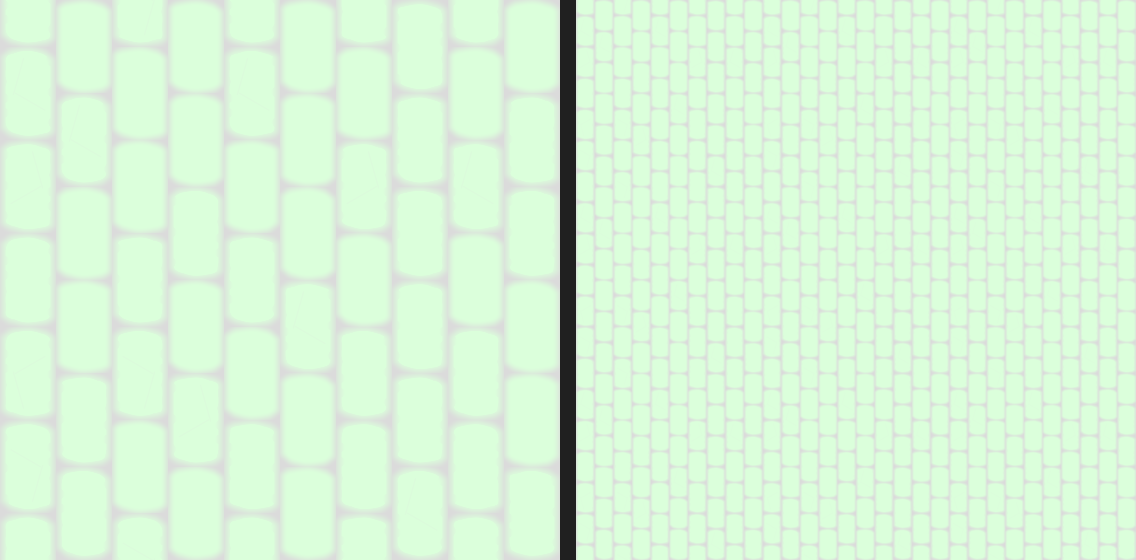
Left, the tile; right, the same tile 3 across and 3 down.
This texture is drawn by a Shadertoy shader. Its source:

```glsl
// Pale green upright bricks in staggered columns, with soft grey joints, chipped sides and faint cracks.

float hash(vec2 p) {
    return fract(sin(dot(p, vec2(12.9898, 78.233))) * 43758.5453);
}

float segmentDistance(vec2 p, vec2 a, vec2 b) {
    vec2 along = b - a;
    return length(p - a - along * clamp(dot(p - a, along) / dot(along, along), 0.0, 1.0));
}

// Depth of the sparse triangular chips along one side at height y
float chipDepth(float y, float side) {
    float s = y * 3.6 + side * 0.37;
    vec2 chip = vec2(floor(s), side);
    float center = 0.35 + 0.3 * hash(chip + 4.0);
    float tooth = max(0.0, 1.0 - abs(fract(s) - center) * 3.2);
    return tooth * 0.09 * smoothstep(0.2, 0.9, hash(chip + 9.0));
}

// Depth inside the brick, measured from the cell border with sloped ends and cut corners
float brickDepth(vec2 p, float cut) {
    vec2 inset = vec2(0.5, 0.8333) - abs(p);
    float slope = p.x * sign(p.y) > 0.0 ? 0.1 : 0.06;
    inset.y -= slope * smoothstep(0.0, 0.5, abs(p.x));
    float corner = (inset.x + 1.3 * inset.y - cut) * 0.65;
    float edge = min(inset.x, inset.y + 0.025);
    float blend = max(0.05 - abs(edge - corner), 0.0) / 0.05;
    return min(edge, corner) - blend * blend * 0.012;
}

void mainImage(out vec4 fragColor, in vec2 fragCoord) {
    vec2 uv = fragCoord / iResolution.xy;
    float pixel = 10.0 / min(iResolution.x, iResolution.y);

    // Ten columns of six bricks, even columns shifted by half a brick
    float column = floor(uv.x * 10.0);
    float y = uv.y * 6.0 + 0.5 * (1.0 - mod(column, 2.0));
    vec2 brick = vec2(column, mod(floor(y), 6.0));
    vec2 p = vec2(fract(uv.x * 10.0) - 0.5, (fract(y) - 0.5) * 1.6667);

    // Each brick is smooth, chipped or cracked
    float kind = hash(brick + 3.0);
    float depth = brickDepth(p, 0.08 + 0.06 * hash(brick + sign(p) * 7.0 + 43.0));
    float fill = smoothstep(-0.075, 0.135, depth);

    // Worn bricks are mirrored at random
    p *= vec2(hash(brick + 17.0) < 0.5 ? -1.0 : 1.0, hash(brick + 31.0) < 0.3 ? -1.0 : 1.0);
    if (kind > 0.38) {
        float side = p.x < 0.0 ? 1.0 : 2.0;
        float chips = chipDepth(p.y, side) * smoothstep(0.15, 0.35, abs(p.x));
        float edgeWidth = max(0.022, pixel);
        float face = smoothstep(-edgeWidth, edgeWidth, depth - 0.088 - chips);
        fill = max(smoothstep(-0.075, 0.18, depth), face);
    }

    vec3 color = mix(vec3(0.86, 0.86, 0.86), vec3(0.86, 1.0, 0.86), fill);

    // Hairline cracks
    if (kind > 0.73) {
        float crack = min(segmentDistance(p, vec2(0.08, 0.62), vec2(0.26, -0.02)),
                          segmentDistance(p, vec2(0.22, 0.0), vec2(-0.3, -0.3)));
        color.g -= 0.014 * (1.0 - smoothstep(0.004, 0.012 + pixel * 0.5, crack));
    }

    fragColor = vec4(color, 1.0);
}
```
